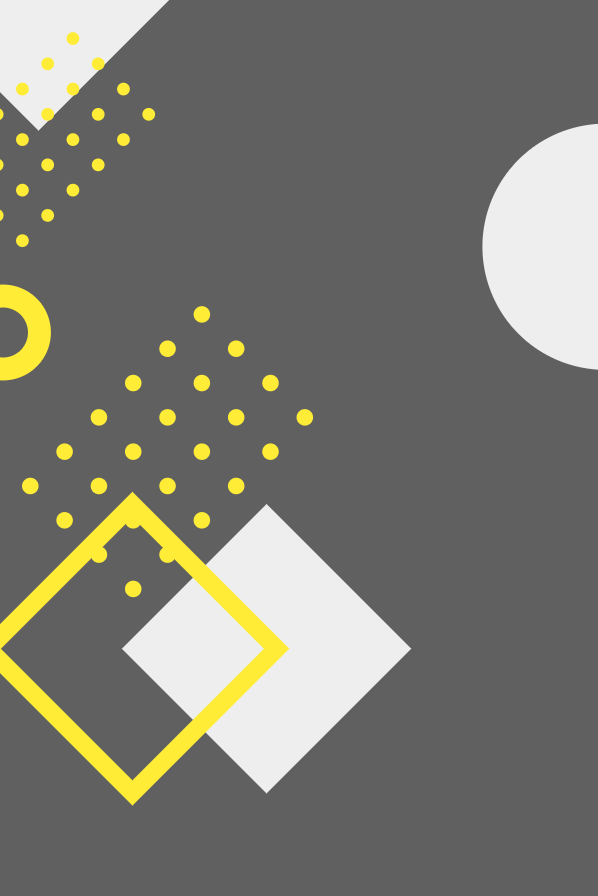
Reproduce this background procedurally as a Shadertoy shader.

```glsl
// Flat geometric background: pale diamonds and a disc on grey, with a yellow
// ring, a diamond frame and two slanted dot lattices. Each shape is a signed
// distance; shapes of one colour are joined with min, then painted in layers.

const vec3 GREY = vec3(0.377);
const vec3 PALE = vec3(0.933);
const vec3 YELLOW = vec3(1.0, 0.925, 0.215);

const float SQRT2 = 1.41421;

float disc(vec2 p, vec2 center, float radius) {
    return length(p - center) - radius;
}

float ring(vec2 p, vec2 center, float radius, float halfWidth) {
    return abs(disc(p, center, radius)) - halfWidth;
}

// Square standing on its corner; reach is the center-to-corner distance.
float diamond(vec2 p, vec2 center, float reach) {
    vec2 d = abs(p - center);
    return (d.x + d.y - reach) / SQRT2;
}

float diamondFrame(vec2 p, vec2 center, float outer, float inner) {
    return max(diamond(p, center, outer), -diamond(p, center, inner));
}

// Diagonal lattice hanging from its top dot: count.x dots run down-right
// and count.y dots run down-left; pitch is the offset along each axis.
float dotLattice(vec2 p, vec2 top, float pitch, vec2 count, float radius) {
    vec2 q = (p - top) / pitch;
    vec2 grid = 0.5 * vec2(q.x - q.y, -q.x - q.y);
    vec2 cell = clamp(floor(grid + 0.5), vec2(0.0), count - 1.0);
    return length(grid - cell) * pitch * SQRT2 - radius;
}

vec3 paint(vec3 base, vec3 ink, float dist, float pixel) {
    return mix(base, ink, clamp(0.5 - dist / pixel, 0.0, 1.0));
}

void mainImage(out vec4 fragColor, in vec2 fragCoord) {
    // One unit is the canvas height.
    float pixel = 1.0 / iResolution.y;
    vec2 p = fragCoord * pixel;

    // Pale shapes
    float pale = diamond(p, vec2(0.0430, 1.0156), 0.1615);
    pale = min(pale, diamond(p, vec2(0.2975, 0.2760), 0.1615));
    pale = min(pale, disc(p, vec2(0.6758, 0.7246), 0.1374));

    // Yellow shapes
    vec2 dotCount = vec2(4.0, 6.0);
    float yellow = ring(p, vec2(0.0033, 0.6289), 0.0407, 0.0128);
    yellow = min(yellow, diamondFrame(p, vec2(0.1478, 0.2760), 0.1751, 0.1468));
    yellow = min(yellow, dotLattice(p, vec2(0.2253, 0.6491), 0.0383, dotCount, 0.0092));
    yellow = min(yellow, dotLattice(p, vec2(0.0814, 0.9570), 0.0282, dotCount, 0.0071));

    vec3 color = paint(GREY, PALE, pale, pixel);
    color = paint(color, YELLOW, yellow, pixel);
    fragColor = vec4(color, 1.0);
}
```
